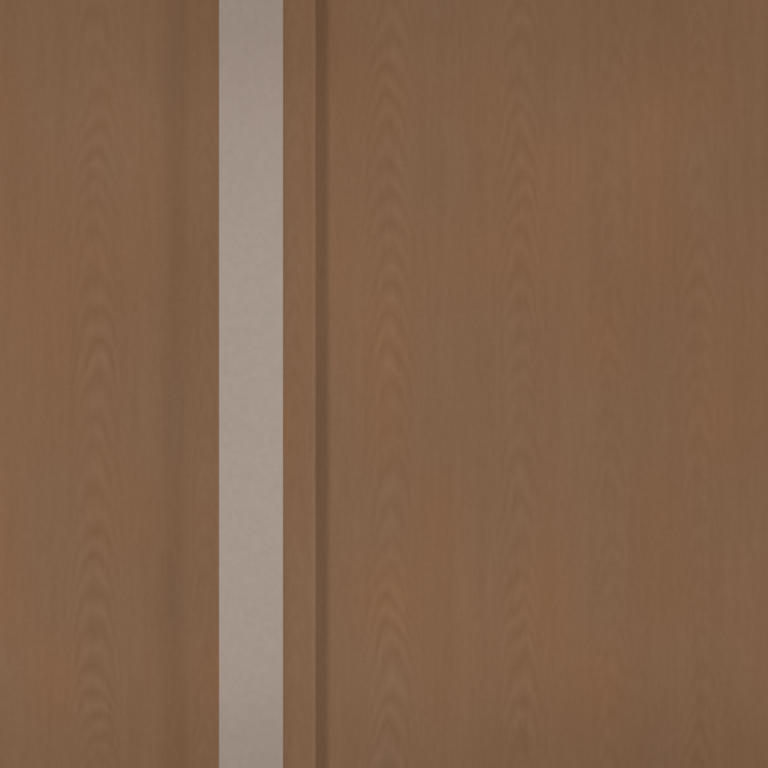
Give the GLSL for this texture, as a WebGL 2 fragment shader.

```glsl
#version 300 es
precision highp float;
// Brown wood panelling with a pale vertical inlay, a narrow batten and arched grain.

uniform vec2 u_resolution;
out vec4 fragColor;

const vec3 WOOD = vec3(0.505, 0.380, 0.284);
const vec3 WOOD_SHADE = vec3(0.475, 0.350, 0.258);
const vec3 INLAY = vec3(0.645, 0.592, 0.548);
const vec3 INLAY_ENDS = vec3(0.625, 0.562, 0.520);

const float INLAY_LEFT = 0.2852;
const float INLAY_RIGHT = 0.3685;
const float GROOVE_LEFT = 0.411;
const float GROOVE_RIGHT = 0.428;
const float EDGE_BLUR = 0.0013;

// Arched grain columns: centre, half width, strength, vertical offset
const int COLUMNS = 7;
const vec4 COLUMN[COLUMNS] = vec4[](
  vec4(0.126, 0.021, 1.00, 0.00), vec4(0.267, 0.013, 0.45, 0.43),
  vec4(0.384, 0.013, 0.40, 0.71), vec4(0.509, 0.021, 1.00, 0.02),
  vec4(0.678, 0.019, 1.00, 0.29), vec4(0.798, 0.017, 0.55, 0.58),
  vec4(0.911, 0.018, 0.75, 0.83));
const float ARCH_RATE = 23.0;
const float ARCH_STEEPNESS = 0.034;

float hash(vec2 p) {
  vec3 q = fract(vec3(p.xyx) * 0.1031);
  q += dot(q, q.yzx + 33.33);
  return fract((q.x + q.y) * q.z);
}

// Value noise in -1..1
float noise(vec2 p) {
  vec2 cell = floor(p), f = fract(p);
  f = f * f * (3.0 - 2.0 * f);
  float low = mix(hash(cell), hash(cell + vec2(1, 0)), f.x);
  float high = mix(hash(cell + vec2(0, 1)), hash(cell + vec2(1, 1)), f.x);
  return 2.0 * mix(low, high, f.y) - 1.0;
}

float band(float x, float left, float right, float blur) {
  return smoothstep(left - blur, left + blur, x)
       - smoothstep(right - blur, right + blur, x);
}

// Nested arches that peak along the centre line of each column
float archedGrain(vec2 uv) {
  float grain = 0.0;
  for (int i = 0; i < COLUMNS; i++) {
    vec4 c = COLUMN[i];
    float sway = 0.004 * noise(vec2(c.w * 50.0, uv.y * 9.0));
    float across = (uv.x - c.x + sway) / c.y;
    float wobble = 0.012 * noise(vec2(across * 1.3 + c.w * 70.0, uv.y * 19.0));
    float rise = uv.y + c.w + wobble + ARCH_STEEPNESS * across * across;
    rise += 0.025 * noise(vec2(c.w * 30.0, uv.y * 7.0));
    float wave = sin(6.28318 * ARCH_RATE * rise);
    float line = wave * 0.5 + 0.5 * wave * abs(wave);
    float patchy = 0.65 + 0.35 * noise(vec2(c.w * 90.0, uv.y * 11.0));
    grain += line * patchy * c.z * exp(-across * across * 0.8);
  }
  return grain;
}

// Long vertical fibres and small pores
float fibres(vec2 uv) {
  return 0.40 * noise(uv * vec2(75.0, 4.0))
       + 0.35 * noise(uv * vec2(190.0, 13.0) + 17.0)
       + 0.35 * noise(uv * vec2(330.0, 55.0) + 41.0);
}

void main() {
  vec2 uv = gl_FragCoord.xy / u_resolution;

  // Wood surface with gentle tonal drift
  vec3 wood = mix(WOOD, WOOD_SHADE, 0.35 * smoothstep(0.45, 1.0, uv.x));
  wood += 0.007 * noise(uv * vec2(7.0, 5.0) + 5.0);
  wood += vec3(0.006, 0.0, -0.005) * noise(uv * vec2(14.0, 9.0) + 23.0);
  wood += 0.011 * fibres(uv) + 0.017 * archedGrain(uv);

  // Soft recess on the left and batten beside the inlay
  float recess = smoothstep(0.195, 0.228, uv.x) - smoothstep(0.236, 0.250, uv.x);
  wood *= 1.0 - 0.055 * recess;
  wood *= 1.0 - 0.025 * band(uv.x, 0.243, INLAY_LEFT, 0.004);
  wood *= 1.0 - 0.045 * exp(-max(uv.x - INLAY_RIGHT, 0.0) / 0.006)
                      * step(INLAY_RIGHT, uv.x);

  // Groove: lit left lip, dark body, fading shadow to the right
  float groove = smoothstep(GROOVE_LEFT - 0.002, GROOVE_LEFT + 0.002, uv.x)
               - smoothstep(GROOVE_RIGHT - 0.006, GROOVE_RIGHT + 0.005, uv.x);
  wood *= 1.0 - 0.15 * groove;
  wood += 0.014 * band(uv.x, GROOVE_LEFT - 0.005, GROOVE_LEFT - 0.001, 0.002);

  // Pale inlay, slightly warmer towards its ends
  float ends = smoothstep(0.15, 0.5, abs(uv.y - 0.45));
  vec3 inlay = mix(INLAY, INLAY_ENDS, ends);
  inlay += 0.006 * noise(uv * 150.0) + 0.004 * noise(uv * vec2(20.0, 8.0));
  vec3 color = mix(wood, inlay, band(uv.x, INLAY_LEFT, INLAY_RIGHT, EDGE_BLUR));

  // Fine surface texture and light falloff at top and bottom
  color += 0.005 * noise(uv * 260.0 + 9.0);
  color *= 1.0 - 0.05 * smoothstep(0.80, 1.0, uv.y) - 0.04 * smoothstep(0.15, 0.0, uv.y);
  fragColor = vec4(color, 1.0);
}
```
